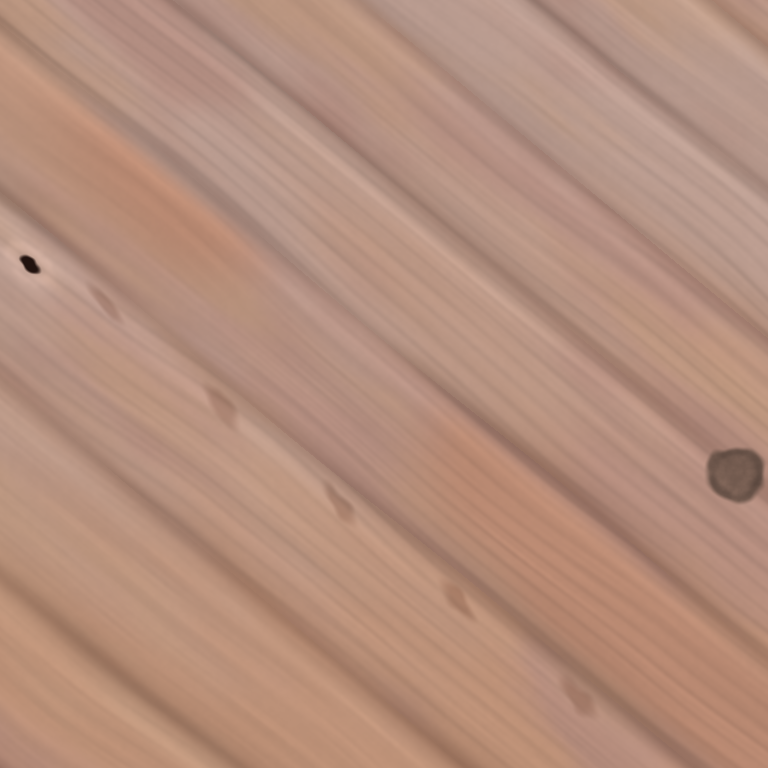
Give the GLSL for this texture, as a Shadertoy shader.

```glsl
// Weathered pine boards running diagonally, with soft grooves, grain and knots
#define GRAIN_DIR vec2(0.769, -0.639)
#define BOARD_WIDTH 0.168
#define FIRST_GROOVE 0.748
#define GROOVE_DEPTH 0.20
#define RIDGE_LIGHT 0.055
#define GRAIN_CONTRAST 0.085
#define WARM_TAN vec3(0.735, 0.563, 0.462)
#define COOL_PINK vec3(0.722, 0.606, 0.560)
#define ROSE vec3(0.692, 0.538, 0.490)
#define SALMON vec3(0.715, 0.530, 0.440)
#define HONEY vec3(0.742, 0.592, 0.492)
#define KNOT_BROWN vec3(0.43, 0.34, 0.295)

float hash(vec2 p) {
    vec3 q = fract(p.xyx * 0.1031);
    q += dot(q, q.yzx + 33.33);
    return fract((q.x + q.y) * q.z);
}

float noise(vec2 p) {
    vec2 cell = floor(p), f = fract(p);
    f = f * f * (3.0 - 2.0 * f);
    float low = mix(hash(cell), hash(cell + vec2(1, 0)), f.x);
    float high = mix(hash(cell + vec2(0, 1)), hash(cell + vec2(1, 1)), f.x);
    return mix(low, high, f.y);
}

float fbm(vec2 p) {
    float sum = 0.0, amp = 0.5;
    for (int i = 0; i < 4; i++) {
        sum += amp * noise(p);
        p = p * 2.03 + 17.3;
        amp *= 0.5;
    }
    return sum / 0.9375;
}

float bell(float x, float width) {
    return exp(-x * x / (width * width));
}

// Coordinates along and across the grain
vec2 grainSpace(vec2 p) {
    return vec2(dot(p, GRAIN_DIR), dot(p, vec2(-GRAIN_DIR.y, GRAIN_DIR.x)));
}

// Soft patches of stain, warmer towards the bottom
vec3 boardColor(vec2 p, vec2 g, float board) {
    float id = floor(board);
    float patches = fbm(g * vec2(2.2, 7.0) + 4.0);
    float cool = smoothstep(0.1, 0.95, p.y - 0.1 * p.x + 0.8 * (patches - 0.5) + 0.1);
    vec3 col = mix(WARM_TAN, COOL_PINK, cool);
    col = mix(col, ROSE, 0.75 * smoothstep(0.45, 0.7, fbm(g * vec2(2.5, 6.0) + id * 1.7 + 31.0)));
    col = mix(col, HONEY, 0.7 * smoothstep(0.45, 0.7, fbm(g * vec2(2.0, 8.0) + 57.0)));
    float redBoard = smoothstep(-1.0, -0.8, board) * smoothstep(0.0, -0.2, board);
    return mix(col, SALMON, redBoard * smoothstep(0.25, 0.65, noise(g * vec2(3.5, 4.0) + 9.0)));
}

// Fine fibres plus a few wavy growth lines
float grain(vec2 g, float board) {
    float wave = 0.035 * (noise(g * vec2(3.5, 7.0) + 5.0) - 0.5);
    float v = g.y + wave;
    float streaks = noise(vec2(g.x * 2.5, v * 75.0)) - 0.5;
    float fibres = noise(vec2(g.x * 9.0, v * 190.0) + 40.0) - 0.5;
    float rings = pow(0.5 + 0.5 * sin(v * 300.0 + 5.0 * noise(g * vec2(2.0, 18.0))), 3.0);
    float figured = smoothstep(0.45, 0.75, noise(vec2(g.x * 2.2, floor(board) * 3.7) + 2.0));
    return 0.65 * streaks + 0.4 * fibres - 0.55 * figured * (rings - 0.3);
}

// Dark groove with a slow shadow above it and a pale lip below
float grooveShade(vec2 g, float board) {
    float e = board - floor(board + 0.5);
    float wear = mix(0.35, 1.0, noise(vec2(g.x * 4.0, floor(board + 0.5) * 5.3)));
    float dark = bell(e, 0.065) + 0.25 * bell(e - 0.1, 0.13);
    float lip = bell(e + 0.17, 0.055);
    return 1.0 - GROOVE_DEPTH * wear * dark + RIDGE_LIGHT * (1.2 - 0.5 * wear) * lip;
}

void mainImage(out vec4 fragColor, in vec2 fragCoord) {
    vec2 p = fragCoord / iResolution.y;
    vec2 g = grainSpace(p);
    float d = g.y - FIRST_GROOVE + 0.012 * (noise(g * vec2(3.0, 5.0)) - 0.5);
    float board = d / BOARD_WIDTH + 0.9 * d * d;

    vec3 col = boardColor(p, g, board);
    col *= 1.0 + GRAIN_CONTRAST * grain(g, board);
    float shade = grooveShade(g, board);
    col *= pow(vec3(shade), vec3(0.9, 1.05, 1.1));

    // Slender brown flecks strung along one board
    for (int i = 0; i < 5; i++) {
        float n = float(i);
        vec2 q = g - vec2(-0.28 + 0.2 * n, 0.55 + 0.012 * (hash(vec2(n, 3.0)) - 0.5));
        q.y += 0.2 * q.x + 0.008 * (noise(g * 45.0) - 0.5);
        float r = length(q / vec2(0.036, 0.009 + 0.004 * hash(vec2(n, 8.0))));
        col *= 1.0 - vec3(0.13, 0.17, 0.19) * smoothstep(1.2, 0.4, r);
    }

    // Round grey knot
    vec2 k = p - vec2(0.957, 0.382);
    float kr = length(k) + 0.009 * (noise(p * 55.0) - 0.5);
    vec3 knot = KNOT_BROWN * (0.88 + 0.3 * fbm(p * 70.0)) * (1.0 - 0.15 * bell(kr - 0.03, 0.006));
    col = mix(col, knot, 0.92 * smoothstep(0.041, 0.033, kr));

    // Small open hole with a pale rim
    vec2 h = grainSpace(p - vec2(0.039, 0.655));
    float hr = length(h / vec2(0.015, 0.008)) + 0.5 * (noise(p * 110.0) - 0.5);
    col *= 1.0 + 0.08 * bell(hr - 2.0, 0.9);
    col = mix(col, vec3(0.13, 0.07, 0.055), smoothstep(1.2, 0.7, hr));

    // Faint surface mottling
    col *= 1.0 + 0.022 * (fbm(p * 130.0) - 0.5);
    fragColor = vec4(col, 1.0);
}
```
